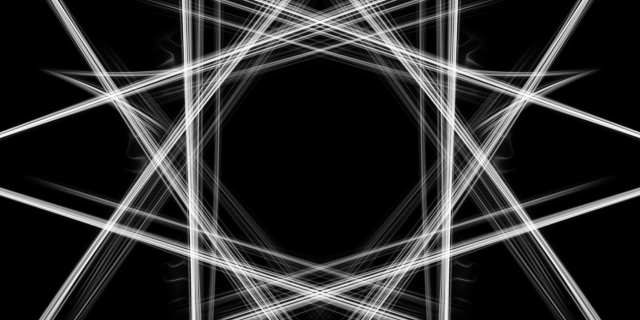
This background is drawn by a Shadertoy shader. Its source:

```glsl
#define STRANDS 18
#define STRAND_WIDTH 0.0024
#define HAZE 0.08
#define EXPOSURE 1.05
#define CORE_FOCUS 1.6
#define WISP_SCALE 13.0
#define WISP_GAIN 0.4

vec2 hash2(vec2 p) {
    p = vec2(dot(p, vec2(127.1, 311.7)), dot(p, vec2(269.5, 183.3)));
    return fract(sin(p) * 43758.5) * 2.0 - 1.0;
}

float gradientNoise(vec2 p) {
    vec2 cell = floor(p), f = fract(p);
    vec2 u = f * f * (3.0 - 2.0 * f);
    vec2 e = vec2(0.0, 1.0);
    float low = mix(dot(hash2(cell), f),
                    dot(hash2(cell + e.yx), f - e.yx), u.x);
    float high = mix(dot(hash2(cell + e.xy), f - e.xy),
                     dot(hash2(cell + e.yy), f - e.yy), u.x);
    return mix(low, high, u.y);
}

// Fan of fine strands from a to b; spread holds the half width at each end
float bundle(vec2 p, vec2 a, vec2 b, vec2 spread, float bow, float gain, vec2 fade) {
    vec2 axis = b - a;
    float len = length(axis);
    axis /= len;
    float t = dot(p - a, axis) / len;
    if (t <= 0.0 || t >= 1.0) return 0.0;

    float side = dot(p - a, vec2(-axis.y, axis.x)) - bow * 4.0 * t * (1.0 - t);
    float reach = mix(spread.x, spread.y, t);
    float q = side / (reach * 0.6);
    float light = HAZE * exp(-q * q);
    for (int i = 0; i < STRANDS; i++) {
        vec2 key = vec2(float(i), a.x * 7.0 + b.y * 3.0);
        vec2 h = hash2(key);
        vec2 tone = hash2(key + 41.0);
        h *= mix(vec2(1.0), abs(h), 0.6);
        float offset = mix(h.x * spread.x, h.y * spread.y, t);
        offset += tone.y * reach * 0.5 * t * (1.0 - t);
        float d = (side - offset) / STRAND_WIDTH;
        float focus = exp(-CORE_FOCUS * dot(h, h));
        light += (0.65 + 0.4 * tone.x) * focus * exp(-d * d);
    }
    return gain * light * smoothstep(0.0, fade.x, t) * smoothstep(0.0, fade.y, 1.0 - t);
}

// Curled smoke filaments inside a soft oval
float wisp(vec2 p, vec2 center, vec2 size) {
    vec2 q = (p - center) / size;
    float mask = exp(-dot(q, q) * 1.5);
    vec2 s = p * WISP_SCALE;
    s += 0.7 * vec2(gradientNoise(s + 3.0), gradientNoise(s + 17.0));
    float ridge = abs(gradientNoise(s * 1.3));
    return WISP_GAIN * mask * (exp(-ridge * 28.0) + 0.1);
}

float halfWeb(vec2 p) {
    vec2 cut = vec2(0.06), soft = vec2(0.25);
    float light = 0.0;
    // Upright strands
    light += bundle(p, vec2(-0.425, 1.08), vec2(-0.39, -0.08), vec2(0.025, 0.024), 0.0, 0.95, cut);
    light += bundle(p, vec2(-0.375, 1.08), vec2(-0.385, -0.08), vec2(0.016, 0.026), 0.0, 0.4, cut);
    light += bundle(p, vec2(-0.318, 1.08), vec2(-0.348, -0.08), vec2(0.018, 0.02), 0.012, 0.17, cut);
    // Steep diagonals
    light += bundle(p, vec2(-0.872, 1.07), vec2(-0.081, -0.07), vec2(0.025, 0.06), -0.018, 1.1, cut);
    light += bundle(p, vec2(-0.72, 0.9), vec2(0.08, -0.07), vec2(0.03, 0.04), 0.0, 0.24, soft);
    light += bundle(p, vec2(-0.069, 1.07), vec2(-0.901, -0.07), vec2(0.048, 0.026), -0.02, 1.1, cut);
    light += bundle(p, vec2(0.0, 1.07), vec2(-0.816, -0.07), vec2(0.04, 0.03), 0.0, 0.24, cut);
    light += bundle(p, vec2(-0.35, 0.65), vec2(-0.79, 0.0), vec2(0.03, 0.035), -0.01, 0.18, soft);
    // Shallow diagonals above
    light += bundle(p, vec2(-1.1, 0.54), vec2(0.45, 1.085), vec2(0.018, 0.055), 0.0, 1.1, cut);
    light += bundle(p, vec2(-0.6, 0.668), vec2(0.63, 1.03), vec2(0.03, 0.04), 0.0, 0.32, soft);
    // Shallow diagonals below
    light += bundle(p, vec2(-1.1, 0.434), vec2(0.35, -0.032), vec2(0.014, 0.048), 0.0, 1.1, cut);
    light += bundle(p, vec2(-0.96, 0.461), vec2(0.5, 0.008), vec2(0.018, 0.04), 0.0, 0.32, soft);
    // Short pointed tails
    light += bundle(p, vec2(-0.89, 0.788), vec2(-0.47, 0.57), vec2(0.012, 0.04), 0.026, 0.55, vec2(0.5, 0.2));
    light += bundle(p, vec2(-0.89, 0.784), vec2(-0.35, 0.79), vec2(0.014, 0.016), -0.02, 0.28, vec2(0.5, 0.2));
    // Smoke beside the crossings
    light += wisp(p, vec2(-0.46, 0.8), vec2(0.045, 0.08));
    light += wisp(p, vec2(-0.565, 0.53), vec2(0.035, 0.09));
    light += wisp(p, vec2(-0.445, 0.14), vec2(0.035, 0.09));
    return light;
}

void mainImage(out vec4 fragColor, in vec2 fragCoord) {
    vec2 p = (fragCoord - vec2(0.5 * iResolution.x, 0.0)) / iResolution.y;
    float light = halfWeb(p) + halfWeb(vec2(-p.x, p.y));
    fragColor = vec4(vec3(1.0 - exp(-EXPOSURE * light)), 1.0);
}
```
